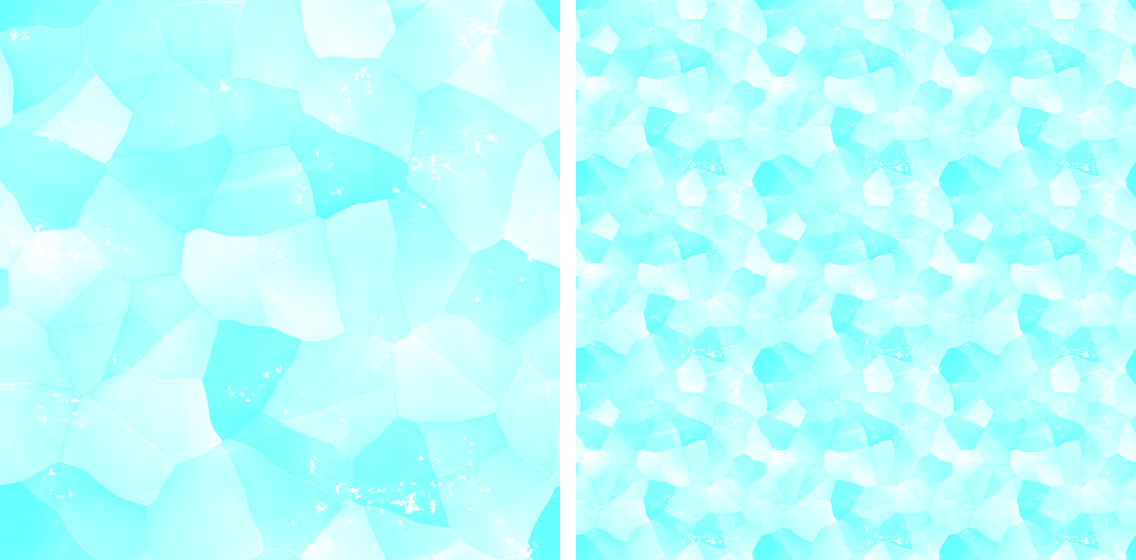
Left, the tile; right, the same tile 3 across and 3 down.
Write a WebGL 2 fragment shader that draws this texture.

```glsl
#version 300 es
precision highp float;

uniform vec2 u_resolution;
out vec4 fragColor;

const float TAU = 6.2831853;
const float PLATES = 7.0;

vec2 hash2(vec2 cell) {
    vec3 q = fract(cell.xyx * vec3(0.1031, 0.1030, 0.0973));
    q += dot(q, q.yzx + 33.33);
    return fract((q.xx + q.yz) * q.zy);
}

// Whole-number wrap; the half step keeps multiples of count exact
vec2 wrap(vec2 cell, float count) {
    return floor(cell - count * floor((cell + 0.5) / count) + 0.5);
}

// Value noise that repeats after "period" cells
float wrappedNoise(vec2 p, float period) {
    vec2 x = p * period;
    vec2 i = floor(x);
    vec2 f = x - i;
    f = f * f * (3.0 - 2.0 * f);
    float a = hash2(wrap(i, period) + period).x;
    float b = hash2(wrap(i + vec2(1, 0), period) + period).x;
    float c = hash2(wrap(i + vec2(0, 1), period) + period).x;
    float d = hash2(wrap(i + 1.0, period) + period).x;
    return mix(mix(a, b, f.x), mix(c, d, f.x), f.y);
}

float layeredNoise(vec2 p, float period) {
    float sum = 0.0;
    float weight = 0.52;
    for (int k = 0; k < 4; k++) {
        sum += weight * wrappedNoise(p, period);
        period *= 2.0;
        weight *= 0.52;
    }
    return sum;
}

// Periodic bending made of sines
vec2 bend(vec2 p) {
    vec2 a = sin(TAU * (p.yx * vec2(3, 2) + p * vec2(1, 2)) + vec2(0.7, 2.1));
    vec2 b = sin(TAU * (p.yx * vec2(5, 7) - p * vec2(4, 3)) + vec2(4.0, 1.3));
    return 0.009 * a + 0.004 * b;
}

vec2 site(vec2 cell, float count) {
    return cell + 0.5 + 1.1 * (hash2(wrap(cell, count) + 3.0 * count) - 0.5);
}

// Cubing modulo a prime shuffles the cells into evenly spread tones
float plateTone(vec2 cell, float count) {
    vec2 c = wrap(cell, count);
    float index = c.x + count * c.y + 1.0;
    float rank = fract((index * index * index + 0.5) / 53.0);
    return mix(0.44, 0.89, pow(rank, 0.6));
}

// Cellular plates: x tone, y blurred tone, z distance to edge, w tilt
vec4 plates(vec2 p, float count) {
    vec2 x = p * count;
    vec2 base = floor(x);
    vec2 nearest = base;
    vec2 toNearest = vec2(0.0);
    float best = 1e3;
    float toneSum = 0.0;
    float weightSum = 0.0;
    for (int j = -2; j <= 2; j++) {
        for (int i = -2; i <= 2; i++) {
            vec2 cell = base + vec2(i, j);
            vec2 r = site(cell, count) - x;
            float d = length(r);
            float weight = exp(-11.0 * d);
            toneSum += weight * plateTone(cell, count);
            weightSum += weight;
            if (d < best) {
                best = d;
                nearest = cell;
                toNearest = r;
            }
        }
    }
    float edge = 1e3;
    for (int j = -2; j <= 2; j++) {
        for (int i = -2; i <= 2; i++) {
            vec2 r = site(nearest + vec2(i, j), count) - x;
            vec2 gap = r - toNearest;
            if (dot(gap, gap) > 1e-4)
                edge = min(edge, dot(0.5 * (r + toNearest), normalize(gap)));
        }
    }
    float angle = TAU * hash2(wrap(nearest, count) + 91.0).y;
    float tilt = dot(toNearest, vec2(cos(angle), sin(angle)));
    return vec4(plateTone(nearest, count), toneSum / weightSum, edge / count, tilt);
}

void main() {
    vec2 p = gl_FragCoord.xy / u_resolution;
    float pixel = 1.0 / min(u_resolution.x, u_resolution.y);
    float cloud = layeredNoise(p, 7.0) - 0.5;
    float patches = wrappedNoise(p, 5.0);
    vec2 ragged = vec2(wrappedNoise(p, 37.0), wrappedNoise(p, 41.0)) - 0.5;
    vec2 q = p + bend(p) + 0.005 * ragged;

    // Ice plates, some borders crisp and some melted
    vec4 ice = plates(q, PLATES);
    float melt = 0.85 * smoothstep(0.5, 0.85, patches);
    float crisp = smoothstep(-0.3 * pixel, pixel, ice.z) * (1.0 - melt);
    float red = mix(ice.y, ice.x, crisp) + 0.10 * ice.w + 0.20 * cloud;

    // Shading and thin seams along the borders
    float seam = 1.0 - smoothstep(0.0003, 0.0006 + 1.2 * pixel, ice.z);
    float halo = exp(-ice.z * 80.0);
    red -= 0.06 * halo * smoothstep(0.45, 0.8, wrappedNoise(p, 9.0));
    red += seam * mix(0.10, -0.07, smoothstep(0.35, 0.65, wrappedNoise(p, 8.0)));

    // Faint inner layer with hairline cracks
    vec4 inner = plates(q.yx + 0.37, 4.0);
    float crack = 1.0 - smoothstep(0.0002, 0.0004 + 1.2 * pixel, inner.z);
    red += 0.10 * (inner.x - 0.7) - 0.05 * crack * smoothstep(0.3, 0.6, patches);

    // Soft slanted glints
    float glint = pow(0.5 + 0.5 * sin(TAU * dot(p, vec2(-1, 4))), 50.0);
    red += 0.13 * glint * smoothstep(0.6, 0.9, wrappedNoise(p, 4.0));

    // Clustered frost flakes
    float cluster = smoothstep(0.50, 0.82, layeredNoise(p + 0.43, 11.0));
    float flakes = layeredNoise(p, 88.0);
    float limit = 0.84 - 0.29 * cluster;
    float frost = smoothstep(limit, limit + 0.14, flakes);
    red += 0.07 * cluster;
    red = mix(clamp(red, 0.40, 0.96), 1.0, 0.9 * frost);

    fragColor = vec4(red, 1.0, 1.0, 1.0);
}
```
